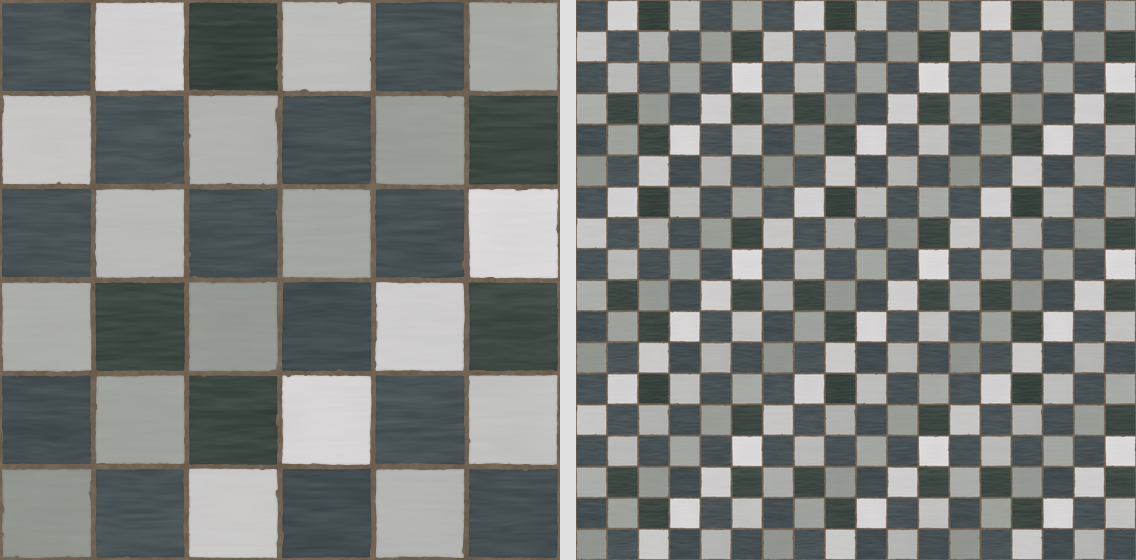
Left, the tile; right, the same tile 3 across and 3 down.
Give the GLSL for this pattern, as a three.js fragment shader.

```glsl
// Checkerboard of six by six brushed stone tiles, pale against dark slate,
// set in narrow brown grout. Each tile gets its own tone, horizontal streaks
// and chipped edges from noise that wraps at the canvas border.
varying vec2 vUv;

const float TILES = 6.0;

float hash(vec2 p, float seed) {
  vec3 q = fract(vec3(p.xyx + seed * 7.31) * vec3(0.1031, 0.1030, 0.0973));
  q += dot(q, q.yzx + 33.33);
  return fract((q.x + q.y) * q.z);
}

// Value noise at a whole frequency per tile, periodic over the canvas.
float noise(vec2 p, vec2 freq, float seed) {
  p *= freq;
  vec2 period = TILES * freq;
  vec2 i = floor(p), f = fract(p);
  f = f * f * (3.0 - 2.0 * f);
  vec2 a = mod(i, period), b = mod(i + 1.0, period);
  return mix(mix(hash(a, seed), hash(vec2(b.x, a.y), seed), f.x),
             mix(hash(vec2(a.x, b.y), seed), hash(b, seed), f.x), f.y);
}

// Signed distance inside a tile whose sides wander and chip.
float tileDepth(vec2 grid, float seed) {
  vec2 wander = vec2(noise(grid, vec2(3.0), seed), noise(grid, vec2(3.0), seed + 1.0)) - 0.5;
  vec2 q = abs(fract(grid) - 0.5 + 0.014 * wander) - 0.458;
  float box = length(max(q, 0.0)) + min(max(q.x, q.y), 0.0) - 0.015;
  float rough = noise(grid, vec2(24.0), seed + 2.0) - 0.5;
  float chip = smoothstep(0.72, 1.0, noise(grid, vec2(11.0), seed + 3.0));
  return -box - 0.008 * rough - 0.022 * chip;
}

// Fine strokes running across the tile, bent slightly up and down.
float brushStreaks(vec2 grid, float seed) {
  vec2 bent = grid + vec2(0.0, 0.035 * noise(grid, vec2(3.0), seed + 4.0));
  return 0.6 * noise(bent, vec2(2.0, 22.0), seed + 5.0)
       + 0.4 * noise(bent, vec2(5.0, 42.0), seed + 6.0) - 0.5;
}

vec3 tileColor(vec2 cell, float seed) {
  float index = floor(cell.x / 2.0) + 3.0 * cell.y;

  // Pale tiles step through every tone from sage grey to near white.
  float tone = mod(index * 13.0, 18.0) / 17.0;
  vec3 pale = mix(vec3(0.57, 0.585, 0.56), vec3(0.86, 0.85, 0.855), tone);

  // Dark tiles are blue slate, with some of green slate.
  float green = step(3.5, mod(index, 10.0)) * (1.0 - mod(index, 2.0));
  vec3 dark = mix(vec3(0.275, 0.312, 0.325), vec3(0.237, 0.278, 0.257), green);
  dark += 0.025 * (hash(cell, 2.0) - 0.5);

  return mix(pale, dark, mod(cell.x + cell.y, 2.0));
}

void main() {
  vec2 grid = vUv * TILES;
  vec2 cell = mod(floor(grid), TILES);
  float seed = 1.0 + cell.x + TILES * cell.y;
  float isDark = mod(cell.x + cell.y, 2.0);

  // Tile face with streaks and faint cloudiness
  vec3 face = tileColor(cell, seed);
  face += brushStreaks(grid, seed) * mix(0.022, 0.085, isDark);
  face += (noise(grid, vec2(2.0), seed + 7.0) - 0.5) * 0.014;

  // Grout with a soft grain
  vec3 grout = vec3(0.44, 0.385, 0.325);
  grout += 0.05 * (noise(grid, vec2(9.0), 50.0) - 0.5);
  grout += 0.04 * (noise(grid, vec2(30.0), 51.0) - 0.5);

  // Worn rim, then a smooth edge
  float depth = tileDepth(grid, seed);
  float blur = max(0.7 * fwidth(grid.x), 0.006);
  face *= 0.95 + 0.05 * smoothstep(0.0, 0.03, depth);
  gl_FragColor = vec4(mix(grout, face, smoothstep(-blur, blur, depth)), 1.0);
}
```
